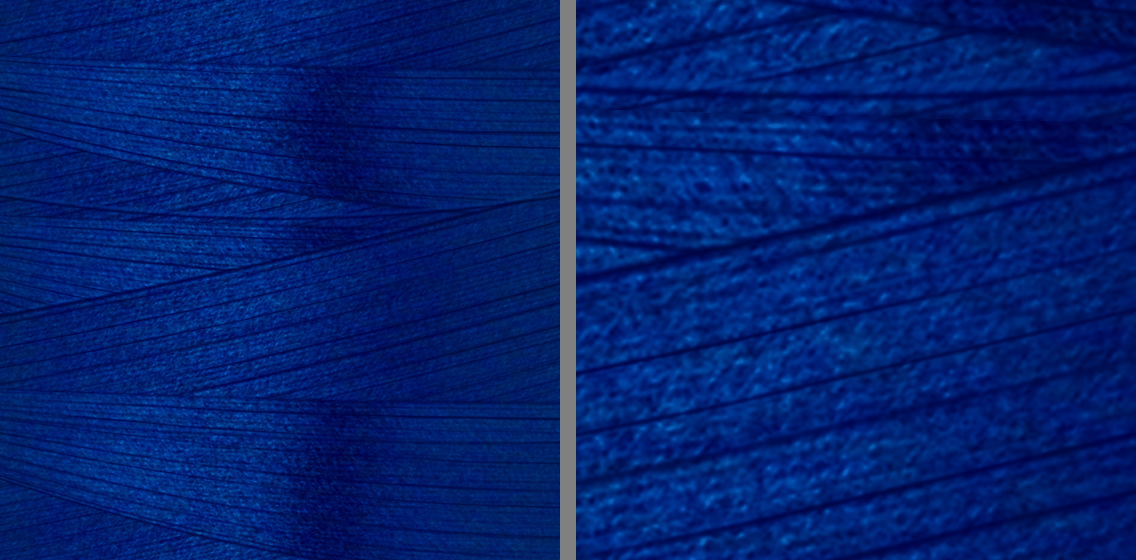
Left, the full canvas; right, a detail of the centre.
A Shadertoy shader for this texture:

```glsl
float hash(vec2 p) {
    return fract(sin(dot(p, vec2(127.1, 311.7))) * 43758.5453);
}

float noise(vec2 p) {
    vec2 i = floor(p), f = fract(p);
    f = f * f * (3.0 - 2.0 * f);
    return mix(mix(hash(i), hash(i + vec2(1, 0)), f.x),
               mix(hash(i + vec2(0, 1)), hash(i + vec2(1, 1)), f.x), f.y);
}

float bump(float x, float center, float width) {
    float d = (x - center) / width;
    return exp(-d * d);
}

// Irregular dark gaps between neighbouring threads
float gaps(float v, float x, float pitch, float seed, float stretch) {
    float cell = floor(v / pitch), dark = 0.0;
    for (float k = -1.0; k <= 1.0; k++) {
        vec2 id = vec2(cell + k, seed);
        float center = (cell + k + 0.25 + 0.5 * hash(id)) * pitch;
        center += 0.0016 * (noise(vec2(x * 12.0, hash(id) * 90.0)) - 0.5);
        float along = smoothstep(0.0, 0.5, noise(vec2(x * 3.5 + hash(id + 3.0) * 50.0, cell + k)));
        float width = mix(0.0016, 0.0028, hash(id + 7.0)) / stretch;
        dark = max(dark, bump(v, center, width) * along * mix(0.5, 1.0, hash(id + 5.0)));
    }
    return dark;
}

void mainImage(out vec4 fragColor, in vec2 fragCoord) {
    vec2 p = fragCoord / iResolution.xy;
    float x = p.x, y = 1.0 - p.y;

    // Rising winding lies underneath, with one broad wrap on top
    float rise = y - 0.565 + 0.18 * x + 0.045 * x * x;
    float v = rise, seed = 1.0, falling = 0.0, stretch = 1.0;
    float edge = bump(rise, 0.0, 0.0028);

    // Three falling fans that spread towards the right
    float sweep = 1.0 - pow(1.0 - x, 1.8);
    for (int i = 0; i < 3; i++) {
        float top = i == 0 ? 0.10 : i == 1 ? 0.385 : 0.695;
        float height = i == 1 ? 0.17 : i == 0 ? 0.13 : 0.16;
        float fan = (y - top - 0.025 * sweep) / (1.0 + sweep);
        bool covered = i < 2 && rise > 0.0;
        if (fan > 0.0 && fan < height && !covered) {
            v = fan;
            seed = 11.0 + float(i) * 7.0;
            falling = 1.0;
            stretch = 1.0 + sweep;
        }
        if (!covered) {
            edge = max(edge, 0.85 * bump(fan, height, 0.0018));
            edge = max(edge, 0.55 * bump(fan, 0.0, 0.0018));
        }
    }

    // Sheen around the spool
    float wobble = x + 0.05 * (noise(vec2(y * 9.0, seed)) - 0.5);
    wobble += 0.03 * (noise(vec2(x * 20.0, y * 110.0)) - 0.5);
    float fallSheen = 0.45 + 0.22 * bump(wobble, 0.26, 0.19) + 0.11 * bump(wobble, 0.46, 0.06)
                    - 0.25 * bump(wobble, 0.60, 0.09);
    float riseSheen = 0.43 + 0.18 * bump(wobble, 0.42, 0.20) - 0.11 * bump(wobble, 0.72, 0.13);
    float sheen = mix(riseSheen, fallSheen, falling);
    sheen += 0.08 * (noise(vec2(x * 3.0, v * 35.0 + seed)) - 0.5);
    float gloss = 0.42 + 0.68 * bump(x, 0.38, 0.25);

    // Short slanted plies in rows, with fine fibre grain
    float w = v * stretch;
    float slant = mix(-1.0, 1.0, falling);
    float row = w / 0.0088 + 0.6 * noise(vec2(x * 14.0, w * 60.0));
    float strand = cos(6.2832 * row);
    float twist = noise(vec2((x - slant * w) * 210.0, (w + slant * x) * 105.0 + seed));
    float fibre = noise(vec2((x + 0.4 * slant * w) * 270.0, w * 300.0 + seed));
    float speck = noise(vec2(x * 350.0 + seed, y * 350.0));
    float grain = 0.42 * (twist - 0.5) + 0.36 * (fibre - 0.5) + 0.24 * (speck - 0.5)
                + 0.07 * strand;
    float tone = sheen + gloss * grain;
    tone += 0.12 * gloss * smoothstep(0.2, 0.4, grain);

    // Grooves, fine and coarse
    float coarse = gaps(v, x, mix(0.036, 0.021, falling), seed, stretch);
    float fine = gaps(v, x, 0.0105, seed + 40.0, stretch);
    tone *= 1.0 - 0.85 * coarse;
    tone *= 1.0 - 0.34 * fine;
    tone *= 1.0 - 0.85 * edge;
    tone += 0.12 * bump(rise, -0.006, 0.002);

    // Two loose threads crossing the layers
    for (int i = 0; i < 2; i++) {
        float path = i == 0 ? 0.345 + 0.16 * x * (1.0 - x) : 0.74 + 0.10 * x - 0.055 * x * x;
        float d = y - path;
        float strength = i == 0 ? 1.0 : 0.6;
        tone *= 1.0 - 0.75 * strength * bump(d, 0.0058, 0.0026);
        tone = mix(tone, sheen + 0.10 + 0.25 * (twist - 0.5), 0.8 * strength * bump(d, 0.0, 0.0028));
    }

    // Blue ramp, greener at the rims and more violet inside
    tone = clamp(tone, 0.0, 1.1);
    float rim = smoothstep(0.65, 1.0, x) + 0.8 * smoothstep(0.12, 0.0, x);
    float tint = 0.8 * rim - 0.2 + 1.1 * (noise(p * vec2(40.0, 90.0)) - 0.5);
    vec3 color = vec3(0.03 * smoothstep(0.9, 1.1, tone),
                      0.015 + 0.21 * tone + 0.10 * tone * tone + 0.022 * tint,
                      0.25 + 0.42 * tone - 0.035 * tint);
    fragColor = vec4(clamp(color, 0.0, 1.0), 1.0);
}
```
